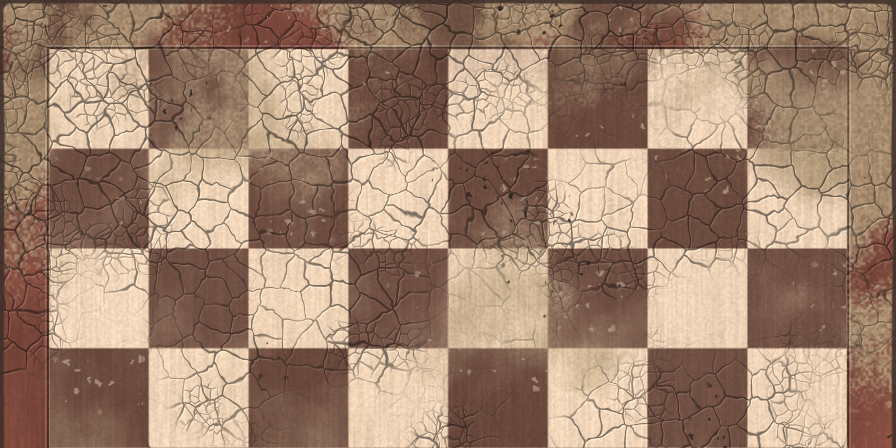
A WebGL 2 fragment shader for this pattern:

```glsl
#version 300 es
precision highp float;
// Weathered chequered board, eight squares wide and four tall, in a red frame.
// Voronoi borders form the cracked paint; layered value noise drives grime,
// soot and grain; jittered grid cells scatter the chips and pits.
uniform vec2 u_resolution;
out vec4 fragColor;

vec2 hash2(vec2 p) {
  vec3 q = fract(p.xyx * vec3(.1031, .1030, .0973));
  q += dot(q, q.yzx + 33.33);
  return fract((q.xx + q.yz) * q.zy);
}

float noise(vec2 p) {
  vec2 i = floor(p), f = fract(p);
  f = f * f * (3. - 2. * f);
  return mix(mix(hash2(i).x, hash2(i + vec2(1, 0)).x, f.x),
             mix(hash2(i + vec2(0, 1)).x, hash2(i + 1.).x, f.x), f.y);
}

float fbm(vec2 p) {
  float sum = 0., amp = .533;
  for (int i = 0; i < 4; i++) {
    sum += amp * noise(p);
    p = mat2(1.6, 1.2, -1.2, 1.6) * p + 7.3;
    amp *= .5;
  }
  return sum;
}

// Distance to the nearest Voronoi border
float borderDistance(vec2 p) {
  vec2 base = floor(p), nearCell = base, nearVec = vec2(9);
  for (int k = 0; k < 9; k++) {
    vec2 c = base + vec2(k % 3 - 1, k / 3 - 1);
    vec2 v = c + hash2(c) - p;
    if (dot(v, v) < dot(nearVec, nearVec)) { nearVec = v; nearCell = c; }
  }
  float d = 9.;
  for (int k = 0; k < 25; k++) {
    vec2 c = nearCell + vec2(k % 5 - 2, k / 5 - 2);
    vec2 v = c + hash2(c) - p, gap = v - nearVec;
    if (dot(gap, gap) > 1e-4) d = min(d, dot(.5 * (v + nearVec), normalize(gap)));
  }
  return d;
}

float cracks(vec2 p, float px) {
  p += .022 * (vec2(noise(p * 24.), noise(p * 24. + 40.)) - .5);
  p += .007 * (vec2(noise(p * 80.), noise(p * 80. + 40.)) - .5);
  float width = .0007 + .0013 * noise(p * 14.);
  float coarse = 1. - smoothstep(width - .5 * px, width + px, borderDistance(p * 17.) / 17.);
  float fine = 1. - smoothstep(0., .0008 + px, borderDistance(p * 36. + 5.) / 36.);
  return max(coarse, fine * .75 * smoothstep(.5, .7, noise(p * 9. + 3.)));
}

// Irregular spots, one possible in each grid cell
float spots(vec2 p, float scale, float chance, float px) {
  vec2 q = p * scale + .5 * vec2(noise(p * 130.), noise(p * 130. + 9.));
  vec2 id = floor(q), h = hash2(id + 71.);
  float radius = .1 + .2 * h.y * h.y;
  float d = length(fract(q) - .35 - .3 * hash2(id + 13.)) - radius;
  return step(h.x, chance) * (1. - smoothstep(-px * scale, px * scale, d));
}

void main() {
  vec2 p = gl_FragCoord.xy / u_resolution * vec2(2, 1);
  float px = 1. / u_resolution.y;

  // Squares
  vec2 cell = (p - vec2(.1094, 0)) / .2227;
  vec2 side = clamp(sin(3.14159 * cell) * .2227 / (3.14159 * px), -1., 1.);
  float pale = .5 - .5 * side.x * side.y;
  float inset = min(min(p.x - .1094, 1.8906 - p.x), .8906 - p.y);
  float board = smoothstep(-.5 * px, .5 * px, inset);
  float cloud = fbm(p * 4.5 + 2.);
  float speckle = noise(p * 170.) - .5;
  vec3 sand = vec3(.67, .57, .45) + .12 * speckle;
  vec3 brown = mix(vec3(.43, .30, .25), vec3(.55, .43, .36), smoothstep(.38, .72, cloud));
  vec3 cream = mix(vec3(.94, .83, .72), vec3(.84, .74, .61), smoothstep(.48, .75, cloud));
  vec3 squares = mix(brown, cream, pale) + .035 * (hash2(floor(cell)).x - .5);
  float grime = smoothstep(.37, .8, cloud + .5 * (p.y - .7) + .12 * (p.x - 1.) + .16 * speckle);
  squares = mix(squares, sand, .75 * grime);

  // Frame, with sandy wear at the corners and top middle
  vec3 frame = mix(vec3(.37, .21, .18), vec3(.58, .34, .28), fbm(p * 5. + 30.));
  float wear = cloud + p.y - mix(.72, .28, p.x * .5) + .35 * cos((p.x - .13) * 7.2) - .25;
  frame = mix(frame, sand, .9 * smoothstep(.3, .62, wear + .2 * speckle));
  vec3 color = mix(frame, squares, board);

  // Soot near the top
  float soot = smoothstep(.5, .72, fbm(p * 6. + 20.) + .35 * (p.y - .85) + .15 * speckle);
  color = mix(color, vec3(.36, .24, .20), soot * smoothstep(.72, .95, p.y) * mix(.75, .2, pale * board));

  // Brushed grain and fine grit
  color *= 1. + .09 * (noise(p * vec2(210, 9)) - .5) + .09 * (noise(p * 240.) - .5);

  // Cracked paint with a lit lower edge
  float cracked = smoothstep(.32, .58, fbm(p * 4. + 11.) + .3 * (p.y - .45));
  float line = cracks(p, px) * cracked;
  float lit = cracks(p + vec2(-.0025, .003), px) * cracked;
  color += .09 * lit * (1. - line);
  color = mix(color, color * .42, line * mix(.7, .85, pale));

  // Pale chips and dark pits
  float cluster = smoothstep(.45, .65, noise(p * 6. + 50.) + .25 * (p.y - .6));
  float chip = spots(p, 42., .22, px) * cluster * (1. - pale * board);
  color = mix(color, vec3(.70, .61, .53), .75 * chip);
  float pit = spots(p + 5., 52., .10, px) * smoothstep(.56, .7, noise(p * 5. + 80.) + .2 * (p.y - .6));
  color = mix(color, vec3(.15, .12, .10), .85 * pit);

  // Frame groove, highlight and rounded outer edge
  color *= 1. - .4 * (1. - smoothstep(.001, .001 + px, abs(inset + .003)));
  color += .10 * (1. - smoothstep(.001, .001 + px, abs(inset + .0065)));
  vec2 corner = vec2(abs(p.x - 1.) - .975, p.y - .975);
  float rim = length(max(corner, 0.)) + min(max(corner.x, corner.y), 0.) - .025;
  color = mix(color, vec3(.24, .18, .16), .85 * smoothstep(-.011, -.006, rim + .006 * (cloud - .5)));
  fragColor = vec4(clamp(color, 0., 1.), 1);
}
```
